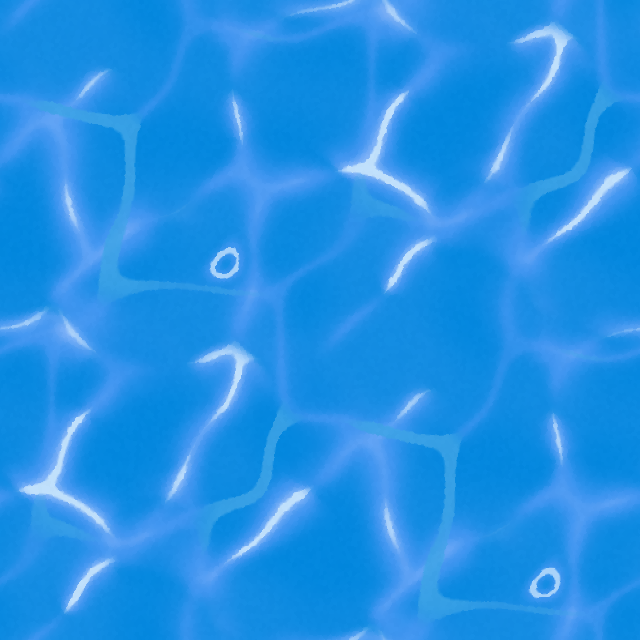
Reproduce this texture procedurally as a Shadertoy shader.

```glsl
// Sunlit pool water: soft violet caustic webs, bright broken strands and teal ribbons.

const float TAU = 6.2831853;
const vec3 DEEP_BLUE = vec3(0.01, 0.53, 0.87);
const vec3 POOL_BLUE = vec3(0.075, 0.55, 0.885);
const vec3 VIOLET_GLOW = vec3(0.25, 0.587, 0.94);
const vec3 PALE_GLOW = vec3(0.45, 0.67, 0.97);
const vec3 HALO = vec3(0.55, 0.73, 0.965);
const vec3 TEAL_RIBBON = vec3(0.24, 0.64, 0.90);
const vec3 WHITE_STRAND = vec3(0.77, 0.89, 0.985);

vec2 hash2(vec2 p) {
    vec3 q = fract(p.xyx * vec3(0.1031, 0.1030, 0.0973));
    q += dot(q, q.yzx + 33.33);
    return fract((q.xx + q.yz) * q.zy);
}

// Layered sines with whole frequencies, so they repeat with the unit tile.
float waves(vec2 r, float seed) {
    float sum = 0.0;
    for (int i = 0; i < 5; i++) {
        vec2 freq = vec2(float(i % 3) + 1.0, float((2 * i + 1) % 5) - 2.0);
        sum += sin(TAU * dot(freq, r) + seed * (float(i) * 1.7 + 1.3));
    }
    return 0.4 * sum;
}

// Jittered sites in staggered rows.
vec2 site(vec2 cell, vec2 count, float seed) {
    vec2 jitter = 0.7 * (hash2(mod(cell, count) + seed) - 0.5);
    return cell + 0.5 + jitter + vec2(0.5 * mod(cell.y, 2.0), 0.0);
}

// Distance to the nearest cell border in canvas units, rounded at the joints.
// The first axis is squeezed, which stretches the cells along it.
float web(vec2 r, vec2 count, float seed, float sharpness) {
    vec2 x = r * count, base = floor(x), toCanvas = vec2(0.48, 0.7071) / count;
    vec2 nearest = vec2(9.0);
    for (int i = 0; i < 25; i++) {
        vec2 cell = base + vec2(i % 5, i / 5) - 2.0;
        vec2 v = (site(cell, count, seed) - x) * toCanvas;
        if (dot(v, v) < dot(nearest, nearest)) nearest = v;
    }
    float sum = 1e-12;
    for (int i = 0; i < 25; i++) {
        vec2 cell = base + vec2(i % 5, i / 5) - 2.0;
        vec2 v = (site(cell, count, seed) - x) * toCanvas;
        vec2 gap = v - nearest;
        if (dot(gap, gap) > 1e-6)
            sum += exp(-sharpness * dot(0.5 * (v + nearest), normalize(gap)));
    }
    return -log(sum) / sharpness;
}

// Offset to the nearest fine site, for dabbed brush edges.
vec2 dab(vec2 x) {
    vec2 best = vec2(9.0);
    for (int i = 0; i < 9; i++) {
        vec2 v = site(floor(x) + vec2(i % 3, i / 3) - 1.0, vec2(512.0), 3.0) - x;
        if (dot(v, v) < dot(best, best)) best = v;
    }
    return best;
}

// Tilted ellipse outline, once per tile.
float ringDistance(vec2 r, vec2 center, float radius) {
    vec2 e = r - center;
    e = 0.7071 * (e - round(e)) / vec2(1.25, 0.8);
    return abs(length(e) - radius);
}

float falloff(float d, float width) {
    float t = max(d, 0.0) / width;
    return exp(-t * t);
}

float stroke(float d, float halfWidth, float soft) {
    return 1.0 - smoothstep(halfWidth - soft, halfWidth + soft, d);
}

void mainImage(out vec4 fragColor, in vec2 fragCoord) {
    const float DABS = 150.0;
    vec2 uv = fragCoord / iResolution.y;
    vec2 toDab = dab(uv * DABS) / DABS;
    vec2 p = uv + 0.35 * toDab;
    float soft = 0.0010 + 0.4 / iResolution.y;

    // Diagonal tile space: one unit is half the canvas along both axes.
    vec2 r = vec2(p.x + p.y, p.x - p.y);
    vec2 bent = r + 0.024 * vec2(waves(r, 1.0), waves(r, 2.0))
                  + 0.005 * sin(TAU * 5.0 * r.yx);
    vec2 drift = r + 0.028 * vec2(waves(r, 5.0), waves(r, 7.0))
                   + 0.010 * sin(TAU * 4.0 * r.yx + 1.0);

    float mainWeb = web(bent, vec2(2.0, 4.0), 11.0, 150.0);
    float sideWeb = web(drift, vec2(2.0, 2.0), 29.0, 90.0);
    float ring = ringDistance(bent, vec2(0.94, -0.26), 0.022);

    // Masks that break the webs into separate strands.
    float strandMask = smoothstep(0.08, 0.75, waves(r, 3.7));
    float ribbonMask = smoothstep(-0.1, 0.8, waves(r, 8.3));
    float glowMask = max(smoothstep(-0.7, 0.8, waves(r, 4.4)), strandMask);

    // Wide haze with a narrower bright crest and faint side wisps.
    float glow = glowMask * (0.40 * falloff(mainWeb, 0.031) + 0.32 * falloff(mainWeb, 0.010));
    glow += 0.22 * strandMask * falloff(mainWeb, 0.017);
    glow += 0.12 * smoothstep(-0.5, 0.7, waves(r, 2.6)) * falloff(mainWeb, 0.065);
    glow += (1.0 - 0.7 * ribbonMask) * (0.15 * falloff(sideWeb, 0.030) + 0.16 * falloff(sideWeb, 0.008));
    glow += 0.45 * falloff(ring, 0.015);

    float depth = smoothstep(-0.8, 1.0, waves(r, 6.1));
    vec3 color = mix(DEEP_BLUE, POOL_BLUE, depth);
    color = mix(color, VIOLET_GLOW, smoothstep(0.02, 0.55, glow));
    color = mix(color, PALE_GLOW, smoothstep(0.5, 1.1, glow));

    // Flat teal ribbons, then the bright strands with halos and the ring.
    float ribbon = stroke(sideWeb, 0.0080 * ribbonMask, soft) * ribbonMask;
    color = mix(color, TEAL_RIBBON, 0.85 * ribbon);
    float ragged = 1.0 + 0.2 * sin(90.0 * p.x + 4.0 * sin(60.0 * p.y));
    color = mix(color, HALO, 0.72 * strandMask * falloff(mainWeb, 0.0085));
    float strand = stroke(mainWeb, 0.0044 * strandMask * ragged, soft) * strandMask;
    strand = max(strand, 0.85 * stroke(ring, 0.0045 * ragged, soft));
    color = mix(color, WHITE_STRAND, 0.92 * strand);

    // Slight tone change from dab to dab.
    color += 0.012 * (hash2(floor((uv + toDab) * DABS * 4.0 + 0.5)).x - 0.5);
    fragColor = vec4(color, 1.0);
}
```
